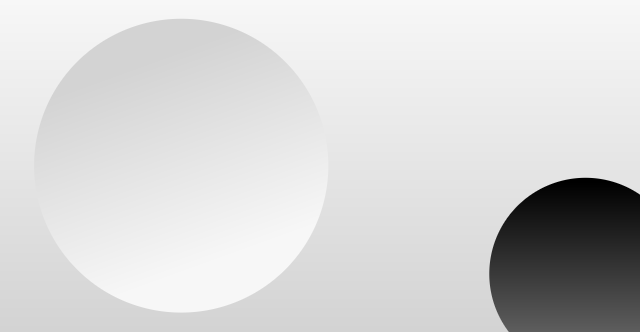
Write a Shadertoy shader that draws this background.

```glsl
// Two smooth discs on a pale vertical gradient: a large light disc with a
// tilted grey ramp, and a dark disc cut off by the lower right corner.
// Each part is a circle distance mask filled with a linear ramp.

const float SILVER = 0.827;
const float PEARL = 0.969;
const float BLACK = 0.0;
const float CHARCOAL = 0.46;

// Grey ramp along a unit direction, from 'first' at start to 'last' at stop.
float ramp(vec2 p, vec2 direction, float start, float stop, float first, float last) {
    float t = clamp((dot(p, direction) - start) / (stop - start), 0.0, 1.0);
    return mix(first, last, t);
}

// Coverage of a disc with an edge one pixel wide.
float disc(vec2 p, vec2 center, float radius, float pixel) {
    return clamp(0.5 - (length(p - center) - radius) / pixel, 0.0, 1.0);
}

void mainImage(out vec4 fragColor, in vec2 fragCoord) {
    // Canvas height is one unit
    float pixel = 1.0 / iResolution.y;
    vec2 p = fragCoord * pixel;
    p.x *= (512.0 / 266.0) * iResolution.y / iResolution.x;
    vec2 down = vec2(0.0, -1.0);

    // Backdrop
    float grey = ramp(p, down, -1.0, 0.0, PEARL, SILVER);

    // Large light disc with a tilted ramp
    vec2 lightCenter = vec2(0.545, 0.501);
    vec2 tilted = normalize(vec2(0.34, -0.94));
    float lightFill = ramp(p - lightCenter, tilted, -0.33, 0.31, SILVER, PEARL);
    grey = mix(grey, lightFill, disc(p, lightCenter, 0.4425, pixel));

    // Dark disc in the corner
    vec2 darkCenter = vec2(1.761, 0.175);
    float darkFill = ramp(p - darkCenter, down, -0.275, 0.29, BLACK, CHARCOAL);
    grey = mix(grey, darkFill, disc(p, darkCenter, 0.2895, pixel));

    fragColor = vec4(vec3(grey), 1.0);
}
```
